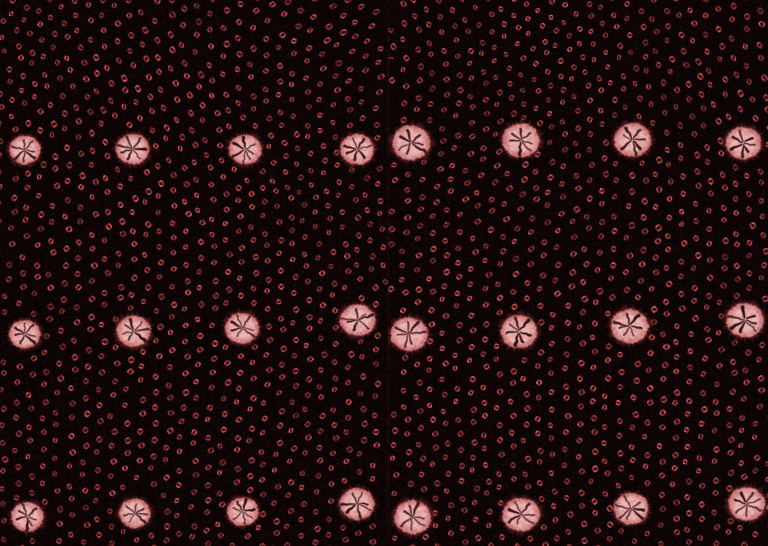
Reproduce this pattern procedurally as a Shadertoy shader.

```glsl
// Tie-dyed dark cloth: two panels of tiny hollow dots with rows of large creased discs.

const float TAU = 6.2831853;
const float SEAM_X = 0.711;                      // lengths are in canvas heights
const vec2 DISC_PITCH = vec2(0.204, 0.335);
const vec2 DISC_GRID = vec2(4.0, 3.0);
const vec2 LEFT_START = vec2(0.046, 0.055);
const vec2 RIGHT_START = vec2(0.753, 0.055);
const float DISC_RADIUS = 0.028;
const int CREASES = 7;
const vec2 DOT_PITCH = vec2(0.0248, 0.0292);
const float DOT_RADIUS = 0.0040;
const float DOT_LINE = 0.0014;                   // half width of the ring
const float DOT_JITTER = 0.38;
const vec3 CLOTH = vec3(0.053, 0.017, 0.018);
const vec3 HALO = vec3(0.26, 0.085, 0.09);
const vec3 RING = vec3(0.82, 0.32, 0.33);
const vec3 ROSE = vec3(0.76, 0.43, 0.43);
const vec3 PINK = vec3(0.93, 0.71, 0.71);

float hash(vec2 p) {
    return fract(sin(dot(p, vec2(127.1, 311.7))) * 43758.5453);
}

vec2 hash2(vec2 p) {
    return vec2(hash(p), hash(p + 57.3));
}

float noise(vec2 p) {
    vec2 i = floor(p), f = fract(p);
    f = f * f * (3.0 - 2.0 * f);
    return mix(mix(hash(i), hash(i + vec2(1, 0)), f.x),
               mix(hash(i + vec2(0, 1)), hash(i + vec2(1, 1)), f.x), f.y);
}

mat2 rotation(float a) {
    float c = cos(a), s = sin(a);
    return mat2(c, s, -s, c);
}

// Hand-laid drift of the dot columns, stronger towards the top
vec2 drift(vec2 p, float panel) {
    float amount = mix(0.007, 0.024, smoothstep(0.4, 1.0, p.y));
    vec2 wave = vec2(sin(7.0 * p.y + 4.0 * p.x + 2.0 * panel),
                     sin(8.0 * p.x - 3.0 * p.y + 4.0 * panel));
    return p + amount * wave + panel * vec2(0.011, 0.017);
}

// Nearest disc: centre in xy, radius in z
vec3 nearestDisc(vec2 p, float panel, out vec2 id) {
    vec2 start = mix(LEFT_START, RIGHT_START, panel);
    id = clamp(floor((p - start) / DISC_PITCH + 0.5), vec2(0), DISC_GRID - 1.0);
    vec2 centre = start + id * DISC_PITCH;
    centre.x -= 0.003 * id.x * (3.0 - id.x);
    centre.y += 0.0026 * id.x * id.x * min(2.0 - id.y, 1.0);
    centre.y += 0.016 * panel * step(1.5, id.y);
    id += vec2(13.0, 5.0) * panel;
    centre += (hash2(id + 3.1) - 0.5) * vec2(0.009, 0.007);
    return vec3(centre, DISC_RADIUS + 0.003 * panel + 0.005 * (hash(id + 8.7) - 0.5));
}

// Ring strength in x, surrounding stain in y
vec2 dots(vec2 p, float panel, vec3 disc, float px) {
    vec2 q = drift(p, panel), discPos = drift(disc.xy, panel);
    float seam = drift(vec2(SEAM_X, p.y), panel).x;
    float column = floor(q.x / DOT_PITCH.x);
    vec2 ink = vec2(0);
    for (int i = -1; i <= 1; i++) {
        float x = column + float(i);
        float shift = 0.5 * mod(x, 2.0);
        float row = floor(q.y / DOT_PITCH.y - shift);
        for (int j = -1; j <= 1; j++) {
            vec2 id = vec2(x, row + float(j));
            vec2 rnd = hash2(id + 91.0 * panel);
            vec2 centre = (id + vec2(0.5, 0.5 + shift) + DOT_JITTER * (rnd - 0.5)) * DOT_PITCH;
            float keep = step(disc.z + 0.009, distance(centre, discPos));
            keep *= step(0.005, abs(centre.x - seam));
            vec2 d = rotation(0.6 + 0.9 * (rnd.x - 0.5)) * (q - centre);
            d.x *= 1.0 + 0.15 * rnd.y;
            float size = mix(length(d), max(abs(d.x), abs(d.y)), 0.5);
            float edge = abs(size - DOT_RADIUS * mix(0.8, 1.1, rnd.x));
            float ring = 1.0 - smoothstep(DOT_LINE - 0.5 * px, DOT_LINE + 0.5 * px, edge);
            float side = 0.72 + 0.28 * cos(2.0 * atan(d.y, d.x + 1e-6) + TAU * rnd.y);
            ink.x = max(ink.x, keep * ring * side * mix(0.55, 1.15, hash(id + 23.0)));
            ink.y = max(ink.y, keep * (1.0 - smoothstep(0.003, 0.0085, length(d))));
        }
    }
    return ink;
}

// Dark radial folds inside a disc, in units of its radius
float creases(vec2 d, vec2 id, float px) {
    float fold = 0.0, facing = 0.5 * (hash(id + 4.4) - 0.5);
    for (int i = 0; i < CREASES; i++) {
        vec2 rnd = hash2(id * 7.0 + float(i) * 3.7);
        float turn = (float(i) + 0.7 * (rnd.x - 0.5)) / float(CREASES);
        vec2 q = rotation(-TAU * turn - facing) * d;
        q.y += 0.09 * (noise(vec2(q.x * 5.0, float(i) + 7.0 * id.x)) - 0.5);
        float from = 0.14 * rnd.y, to = mix(0.55, 0.95, rnd.x);
        float width = mix(0.035, 0.05 + 0.07 * rnd.y, clamp(q.x, 0.0, 1.0));
        float dist = length(vec2(q.x - clamp(q.x, from, to), q.y)) - width;
        fold = max(fold, (1.0 - smoothstep(-px, px, dist)) * mix(0.7, 1.0, rnd.y));
    }
    return fold;
}

void mainImage(out vec4 fragColor, in vec2 fragCoord) {
    float px = 1.0 / iResolution.y;
    vec2 p = fragCoord * px;
    float panel = step(SEAM_X, p.x);
    vec2 id;
    vec3 disc = nearestDisc(p, panel, id);

    // Cloth grain and seam
    float grain = noise(p * 360.0), patches = noise(p * 5.0);
    vec3 color = CLOTH * (0.35 + 1.3 * grain);
    float stitch = exp(-pow((p.x - SEAM_X) / 0.0025, 2.0)) * noise(vec2(3.0, p.y * 110.0));
    color = mix(color, HALO, 0.45 * stitch);

    // Small dots, worn unevenly
    vec2 ink = dots(p, panel, disc, px) * mix(0.8, 1.1, patches);
    color = mix(color, HALO, 0.7 * ink.y * (0.6 + 0.6 * grain));
    color = mix(color, RING, clamp(ink.x * (0.65 + 0.6 * grain), 0.0, 1.0));

    // Discs with ragged rims, bleeding threads and folds
    vec2 d = (p - disc.xy) / disc.z;
    d *= vec2(0.95, 1.04);
    float r = length(d), soft = px / disc.z;
    vec2 dir = d / max(r, 1e-4);
    float ragged = r + 0.08 * (noise(dir * 3.0 + id * 9.0) + noise(dir * 12.0 + id * 4.0) - 1.0);
    float threads = noise(dir * 14.0 + id * 5.0);
    color = mix(color, HALO * 1.6, (1.0 - smoothstep(0.92, 1.1 + 0.4 * threads, r)) * 0.85);
    float mottled = mix(noise(d * 6.0 + id * 11.0), grain, 0.4);
    vec3 dye = mix(PINK, ROSE, clamp(smoothstep(0.55, 1.05, r) * 0.75 + 0.8 * mottled - 0.25, 0.0, 1.0));
    dye = mix(dye, HALO * 0.7, creases(d, id, soft));
    color = mix(color, dye, 1.0 - smoothstep(0.98 - soft, 1.02 + soft, ragged));

    fragColor = vec4(color, 1.0);
}
```
